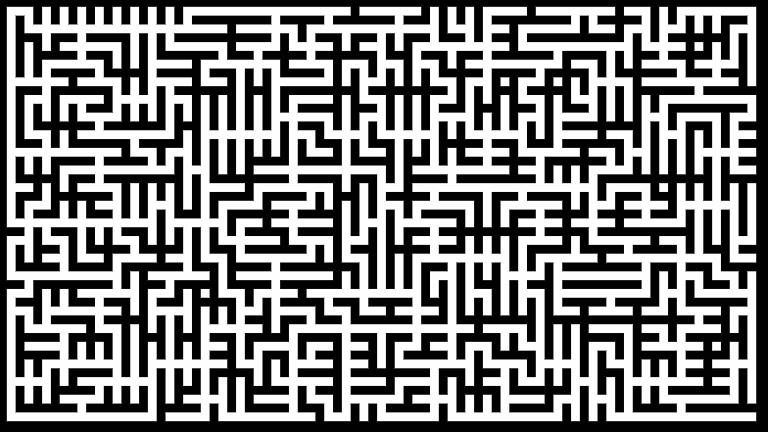
Reproduce this pattern procedurally as a WebGL 1 fragment shader.

```glsl
precision highp float;
// A dense rectangular maze: white corridors between black walls of equal width.
// Every inner lattice post grows one wall towards a neighbour that lies lower on
// a noise landscape, so walls branch like streams and hardly ever close a loop.

uniform vec2 u_resolution;

#define ROWS 24.0                    // cells from bottom to top
#define WALL_HALF 0.25               // half wall width, in cells
#define FRAME_SHIFT vec2(-0.113, 0.113) // offset of the maze, in cells
#define RELIEF_SCALE 0.37            // landscape frequency per cell
#define GRAIN_SCALE 0.17             // frequency of straight-run patches
#define GRAIN_AMOUNT 0.8             // preference for straight runs
#define SEED 17.0
#define INK vec3(0.005)
#define PAPER vec3(0.995)

float hash(vec2 p) {
    vec3 h = fract(vec3(p.xyx + SEED) * vec3(0.1031, 0.1030, 0.0973));
    h += dot(h, h.yzx + 33.33);
    return fract((h.x + h.y) * h.z);
}

// Slope of a random unit gradient at a lattice corner
float slope(vec2 corner, vec2 offset) {
    float angle = 6.28319 * hash(corner);
    return dot(vec2(cos(angle), sin(angle)), offset);
}

float gradientNoise(vec2 p) {
    vec2 i = floor(p), f = fract(p);
    vec2 w = f * f * f * (f * (f * 6.0 - 15.0) + 10.0);
    vec2 e = vec2(1.0, 0.0);
    float low = mix(slope(i, f), slope(i + e, f - e), w.x);
    float high = mix(slope(i + e.yx, f - e.yx), slope(i + 1.0, f - 1.0), w.x);
    return mix(low, high, w.y);
}

float relief(vec2 post) {
    return gradientNoise(post * RELIEF_SCALE + 40.3);
}

// The four axis directions: west, east, south, north
vec2 compass(float i) {
    return i < 2.0 ? vec2(2.0 * i - 1.0, 0.0) : vec2(0.0, 2.0 * i - 5.0);
}

// Direction of the wall grown by a post: a random downhill neighbour
vec2 growth(vec2 post) {
    float here = relief(post);
    float grain = GRAIN_AMOUNT * gradientNoise(post * GRAIN_SCALE + 90.7);
    float best = -10.0;
    vec2 choice = vec2(0.0);
    for (int i = 0; i < 4; i++) {
        vec2 d = compass(float(i));
        float score = hash(post * 3.0 + d) + grain * (d.x * d.x - d.y * d.y);
        score += 4.0 * step(relief(post + d), here);
        if (score > best) {
            best = score;
            choice = d;
        }
    }
    return choice;
}

// True if an inner post grows its wall along d; frame posts grow none
bool grows(vec2 post, vec2 d, vec2 cells) {
    bool inner = all(greaterThan(post, vec2(0.5)))
              && all(lessThan(post, cells - 0.5));
    return inner && dot(growth(post), d) > 0.5;
}

float boxDistance(vec2 p, vec2 halfSize) {
    vec2 q = abs(p) - halfSize;
    return max(q.x, q.y);
}

void main() {
    // Cell units, with posts on whole numbers
    float span = ROWS + 2.0 * WALL_HALF;
    vec2 q = gl_FragCoord.xy / u_resolution.y * span - WALL_HALF - FRAME_SHIFT;
    float columns = floor(u_resolution.x / u_resolution.y * span - 2.0 * WALL_HALF);
    vec2 cells = vec2(columns, ROWS);

    // Outer frame
    float wall = -boxDistance(q - 0.5 * cells, 0.5 * cells - WALL_HALF);

    // Walls that meet at the nearest post
    vec2 post = floor(q + 0.5);
    for (int i = 0; i < 4; i++) {
        vec2 d = compass(float(i));
        if (grows(post, d, cells) || grows(post + d, -d, cells)) {
            wall = min(wall, boxDistance(q - post - 0.5 * d, 0.5 * abs(d) + WALL_HALF));
        }
    }

    // Edges softened over one pixel
    float light = clamp(0.5 + wall * u_resolution.y / span, 0.0, 1.0);
    gl_FragColor = vec4(mix(INK, PAPER, light), 1.0);
}
```
